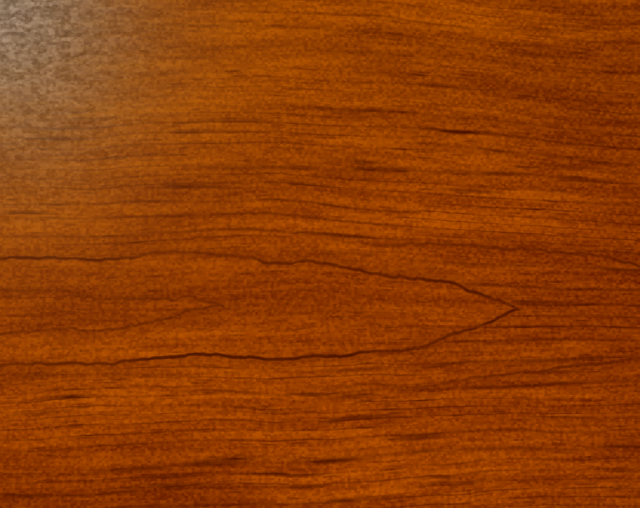
Reproduce this texture procedurally as a WebGL 1 fragment shader.

```glsl
precision highp float;
// Polished reddish-brown wood with nested grain arches and a soft glare in the upper left corner.
uniform vec2 u_resolution;

vec3 hash3(vec2 p) {
  vec3 s = vec3(dot(p, vec2(127.1, 311.7)), dot(p, vec2(269.5, 183.3)), dot(p, vec2(419.2, 371.9)));
  return fract(sin(s) * 43758.545);
}

// Cellular noise: x = nearest distance, y = id of that cell, z = smoothly blended ids
vec3 cells(vec2 p) {
  vec2 base = floor(p);
  float nearest = 9.0, id = 0.0, sum = 0.0, weight = 0.0;
  for (int j = -1; j <= 1; j++) {
    for (int i = -1; i <= 1; i++) {
      vec2 cell = base + vec2(float(i), float(j));
      vec3 h = hash3(cell);
      vec2 d = cell + 0.15 + 0.7 * h.xy - p;
      float d2 = dot(d, d);
      float w = exp(-7.0 * d2);
      sum += w * h.z;
      weight += w;
      if (d2 < nearest) { nearest = d2; id = h.z; }
    }
  }
  return vec3(sqrt(nearest), id, sum / weight);
}

// Signed distance to an arch that opens to the left of its tip
float arch(vec2 p, vec2 tip, float halfWidth, float taper) {
  float decay = exp(-taper * max(tip.x - p.x, -0.1));
  float slope = halfWidth * taper * decay;
  return (abs(p.y - tip.y) - halfWidth * (1.0 - decay)) / sqrt(1.0 + slope * slope);
}

// Dark growth line: a crisp core with a faint halo on its outer side
float growthLine(float d, float width) {
  float core = 1.0 - smoothstep(0.2 * width, width, abs(d));
  float halo = exp(-abs(d) / (d > 0.0 ? 0.014 : 0.004));
  return 0.65 * core + 0.35 * halo;
}

// Fine, nearly parallel grain lines with uneven spacing
float grainLines(vec2 p, float frequency) {
  float phase = p.y * frequency + 1.6 * sin(p.y * 31.0 + p.x * 1.3)
              + 0.7 * sin(p.x * 5.0 + p.y * 17.0) + 0.3 * sin(p.x * 17.0 - p.y * 40.0);
  return pow(0.5 + 0.5 * sin(phase), 9.0);
}

// Scattered slender flecks, a fraction of the cells being filled
float flecks(vec2 p, float share) {
  vec3 c = cells(p);
  return step(1.0 - share, c.y) * (1.0 - smoothstep(0.05, 0.42, c.x));
}

void main() {
  vec2 p = gl_FragCoord.xy / u_resolution.y;

  // Grain bows gently and closes in around the arches toward the right
  float v = p.y - 0.385;
  vec2 g = p;
  g.y += 0.05 * smoothstep(0.5, 1.3, p.x) * v / (abs(v) + 0.1);
  g.y += 0.006 * sin(p.x * 4.2 + 2.0) + 0.002 * sin(p.x * 11.0 + p.y * 9.0);

  // Streaks from broad bands down to pores
  float broad = cells(g * vec2(1.4, 9.0)).z - 0.5;
  float streak = cells(g * vec2(2.6, 48.0) + 17.0).z - 0.5;
  float fine = cells(g * vec2(11.0, 150.0) + 41.0).z - 0.5;
  float mottle = cells(p * vec2(165.0, 205.0)).z - 0.5;
  float cloud = cells(p * vec2(4.0, 6.0) + 73.0).z - 0.5;
  float tone = 0.67 + 0.36 * broad + 0.36 * streak + 0.4 * fine + 0.62 * mottle + 0.28 * cloud;
  tone -= 0.22 * smoothstep(0.9, 1.3, p.x) + 0.15 * smoothstep(0.25, 0.0, p.y);

  vec3 color = mix(vec3(0.45, 0.14, 0.0), vec3(0.665, 0.285, 0.0), clamp(tone, -0.4, 1.3));
  color.g += 0.02 * smoothstep(0.4, 1.0, p.y);

  // Grain lines break up along their length and stay faint inside the large arch
  vec2 wobble = vec2(0.0, 0.006 * sin(p.x * 9.0 + 1.0) + 0.003 * sin(p.x * 23.0 + p.y * 6.0)
                        + 0.012 * (cells(p * vec2(14.0, 9.0) + 5.0).z - 0.5)
                        + 0.004 * (cells(p * vec2(60.0, 30.0) + 7.0).z - 0.5));
  vec2 a = p + wobble;
  float outer = arch(a, vec2(1.017, 0.39), 0.105, 5.0);
  float open = mix(0.25, 1.0, smoothstep(-0.02, 0.03, outer));
  float patchy = smoothstep(0.3, 0.75, cells(g * vec2(2.5, 26.0) + 29.0).z);
  float broken = 0.35 + 1.1 * cells(g * vec2(16.0, 70.0) + 53.0).z;
  vec2 ragged = g + 0.3 * wobble;
  float lines = grainLines(ragged, 170.0) * patchy
              + 0.7 * grainLines(ragged + 3.1, 330.0) * (1.0 - patchy);
  float calm = mix(1.0, 0.6, smoothstep(0.7, 0.85, p.y));
  float dark = 0.42 * open * lines * broken * calm;
  dark += 0.4 * open * calm * broken * flecks(ragged * vec2(4.0, 55.0) + 11.0, 0.2);
  dark += 0.25 * broken * flecks(ragged * vec2(16.0, 120.0) + 37.0, 0.25);

  // Nested arches
  float inner = arch(a + 0.5 * wobble.yx, vec2(0.43, 0.39), 0.05, 4.5);
  float distant = arch(a, vec2(1.55, 0.385), 0.155, 3.0);
  float uneven = 0.75 + 0.5 * (streak + cloud) + 0.4 * fine;
  dark = max(dark, 0.9 * uneven * growthLine(outer, 0.0052));
  dark = max(dark, 0.7 * uneven * growthLine(inner, 0.0048));
  dark = max(dark, 0.6 * uneven * growthLine(distant, 0.0048) * smoothstep(0.5, 0.9, p.x));
  color = mix(color, vec3(0.27, 0.06, 0.0), clamp(dark, 0.0, 0.9));

  // Warm sheen, then a grey glare catching the surface bumps
  vec2 corner = vec2(p.x, 0.85 * (1.0 - p.y));
  float r2 = dot(corner, corner);
  color = mix(color, vec3(0.59, 0.31, 0.03), 0.5 * exp(-4.0 * r2));
  float bump = cells(g * vec2(65.0, 140.0) + 61.0).z - 0.5;
  float glare = exp(-14.0 * r2);
  color = mix(color, vec3(0.55, 0.48, 0.41), 0.88 * glare);
  color += glare * (0.16 * bump + 0.12 * mottle);

  gl_FragColor = vec4(clamp(color, 0.0, 1.0), 1.0);
}
```
